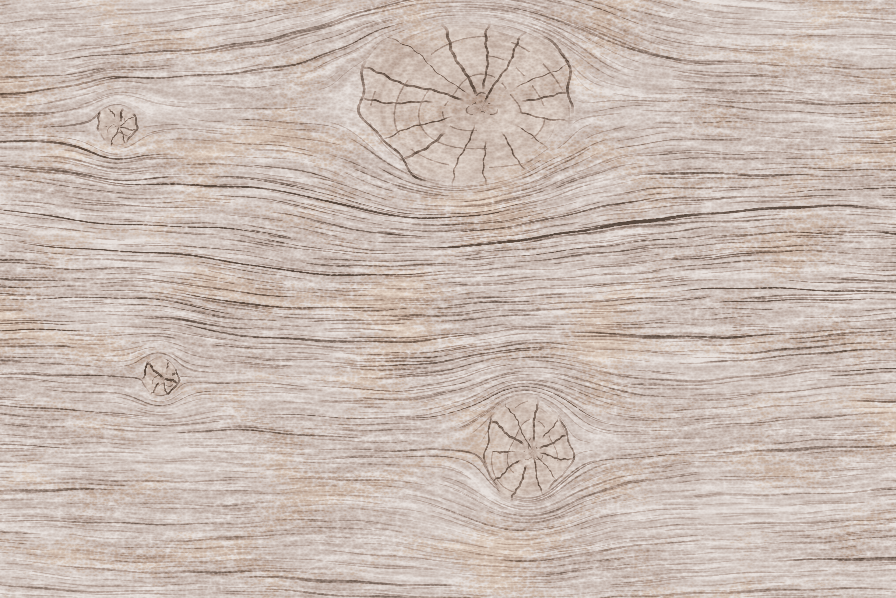
This texture is drawn by a Shadertoy shader. Its source:

```glsl
// Pale weathered wood plank: wavy grain and drying cracks flowing around four knots.
#define DARK vec3(0.35, 0.29, 0.25)
#define MIDDLE vec3(0.70, 0.62, 0.58)
#define LIGHT vec3(0.87, 0.835, 0.815)
#define STAIN vec3(1.01, 0.975, 0.93)
#define BASE_TONE 0.94
#define STREAK_CONTRAST 0.29
#define SPECKLE_CONTRAST 0.22
#define CRACK_WIDTH 0.0032
#define CRACK_DEPTH 0.88
#define CRACK_LAYERS 5
#define TAU 6.2831853

// Each knot: centre, then radii
const vec4 KNOTS[4] = vec4[4](
    vec4(0.78, 0.83, 0.185, 0.14), vec4(0.195, 0.79, 0.034, 0.034),
    vec4(0.268, 0.37, 0.030, 0.034), vec4(0.88, 0.25, 0.075, 0.088));

vec2 hash2(vec2 c) {
    vec3 a = fract(c.xyx * vec3(0.1031, 0.1030, 0.0973));
    a += dot(a, a.yzx + 33.33);
    return fract((a.xx + a.yz) * a.zy);
}

// Cellular noise: distance to the nearest scattered point, centred on zero
float cellular(vec2 p) {
    vec2 cell = floor(p), f = fract(p);
    float nearest = 4.0;
    for (int y = -1; y <= 1; y++)
        for (int x = -1; x <= 1; x++) {
            vec2 o = vec2(x, y);
            vec2 d = o + hash2(cell + o) - f;
            nearest = min(nearest, dot(d, d));
        }
    return sqrt(nearest) - 0.5;
}

float thinLine(float dist, float halfWidth) {
    float soft = max(0.9 / iResolution.y, 0.0015);
    return 1.0 - smoothstep(halfWidth, halfWidth + soft, dist);
}

// Height across the grain, bent around the knots
float grainHeight(vec2 p) {
    float v = p.y + 0.006 * sin(5.0 * p.x + 9.0 * p.y) + 0.003 * sin(13.0 * p.x - 21.0 * p.y)
            + 0.0009 * sin(47.0 * p.x + 60.0 * p.y);
    for (int i = 0; i < 4; i++) {
        vec2 q = (p - KNOTS[i].xy) / KNOTS[i].zw;
        v -= 1.2 * (p.y - KNOTS[i].y) / (dot(q, q) + 0.35);
    }
    return v;
}

// One tapered crack per cell, in rows along the grain
float cracks(vec2 g, vec2 size, float width, float stretch, float rough) {
    g /= size;
    float row = floor(g.y);
    g.x += 7.0 * hash2(vec2(row, size.x * 90.0)).x;
    vec2 cell = floor(g), f = fract(g);
    vec2 h = hash2(cell + size.x * 70.0), k = hash2(cell + 41.0);
    float along = (f.x - 0.5) / (0.2 + 0.3 * h.x);
    float taper = max(1.0 - along * along, 0.0);
    float middle = 0.5 + 0.5 * (h.y - 0.5) + 0.1 * sin(g.x * 5.0 + TAU * k.x);
    float dist = abs(f.y - middle) * size.y / stretch + rough;
    float present = smoothstep(0.25, 0.45, k.y);
    float swell = 0.75 + 0.25 * sin(g.x * 23.0 + TAU * h.x);
    return thinLine(dist, width * k.x * taper * swell) * smoothstep(0.0, 0.4, taper) * present;
}

// Cut face of a knot: x = coverage, y = darkening by rings, splits and rim
vec2 knotFace(vec2 p, vec4 knot, float rough) {
    vec2 q = (p - knot.xy) / knot.zw;
    float size = knot.w, a = atan(q.y, q.x);
    float outline = 1.0 + 0.07 * sin(3.0 * a + knot.x * 20.0) + 0.04 * sin(7.0 * a) + 0.02 * sin(13.0 * a);
    float d = length(q) * outline;
    float inside = 1.0 - smoothstep(0.82, 1.06, d + 20.0 * rough);

    // Radial splits spread from an off-centre pith
    vec2 c = q - vec2(0.14, -0.05);
    float angle = atan(c.y, c.x), r = length(c);
    float count = floor(5.0 + size * 75.0);
    float sector = angle * count / TAU;
    vec2 h = hash2(vec2(floor(sector), knot.x * 50.0));
    float bend = 0.5 * (h.x - 0.5) + 0.07 * sin(r * 9.0 + h.y * TAU) + 0.02 * sin(r * 41.0);
    float splitDist = abs(fract(sector) - 0.5 + bend) * TAU / count * r * size;
    float split = thinLine(splitDist + rough, 0.0016 * h.y) * smoothstep(h.x * 0.5, h.x * 0.5 + 0.1, r);

    // Growth rings, some of them cracked open
    float rings = cellular(vec2(angle * 3.0, r * size * 110.0));
    float ringDist = abs(fract(r * size * 32.0 + 0.2 * sin(angle * 3.0)) - 0.5) / 32.0;
    float arc = thinLine(ringDist + rough, 0.0004) * step(0.45, hash2(vec2(floor(sector * 1.7), floor(r * size * 32.0))).x);
    float blotch = cellular(q * 1.7 + knot.xy * 30.0);
    float broken = smoothstep(-0.1, 0.6, sin(a * 2.0 + knot.x * 9.0) + 0.5 * sin(a * 5.0));
    float rim = thinLine(abs(d - 0.95) * size + rough, 0.0012) * broken;
    float pith = 0.3 * exp(-45.0 * r * r);
    float marks = 0.14 + 0.3 * blotch + 0.25 * rings + max(0.65 * split, 0.4 * arc) + pith;
    return vec2(inside, max(inside * marks, 0.65 * rim));
}

void mainImage(out vec4 fragColor, in vec2 fragCoord) {
    vec2 p = fragCoord / iResolution.y;
    vec2 g = vec2(p.x, grainHeight(p));
    vec2 e = vec2(0.002, 0.0);
    float stretch = length(vec2(grainHeight(p + e) - g.y, grainHeight(p + e.yx) - g.y)) / e.x;

    // Worn specks, rougher inside broad patches
    float patches = cellular(g * vec2(4.0, 11.0));
    float grit = cellular(p * vec2(170.0, 240.0));
    float speckle = (grit + cellular(p * vec2(60.0, 130.0) + 9.0)) * (1.0 - 0.8 * patches);
    float rough = 0.0011 * max(grit + 0.1, 0.0);

    // Fibres, from broad bands to fine streaks
    float fibre = 0.16 * patches + STREAK_CONTRAST * cellular(g * vec2(5.0, 75.0))
                + STREAK_CONTRAST * cellular(g * vec2(16.0, 190.0) + 17.0);

    // Drying cracks, from long and deep to short and faint
    float crack = 0.0;
    vec2 size = vec2(0.95, 0.062);
    float width = CRACK_WIDTH, depth = CRACK_DEPTH;
    for (int i = 0; i < CRACK_LAYERS; i++) {
        crack = max(crack, depth * cracks(g, size, width, clamp(stretch, 0.3, 2.5), rough));
        size *= 0.6;
        width *= 0.68;
        depth *= 0.82;
    }
    float middleBand = exp(-pow((p.y - 0.56) / 0.25, 2.0));
    crack *= mix(0.6, 1.0, middleBand) * smoothstep(0.1, 0.4, stretch);

    // Knots replace the fibres they cover
    vec2 face = vec2(0.0);
    for (int i = 0; i < 4; i++) face = max(face, knotFace(p, KNOTS[i], rough));
    float tone = BASE_TONE + SPECKLE_CONTRAST * speckle + (fibre - crack) * (1.0 - face.x) - face.y;

    // Tone ramp and warm stains
    tone = clamp(tone, 0.0, 1.1);
    vec3 color = mix(mix(DARK, MIDDLE, min(tone * 2.0, 1.0)), LIGHT, max(tone * 2.0 - 1.0, 0.0));
    float stain = smoothstep(0.1, 0.45, cellular(p * vec2(6.0, 12.0) + 5.0) - 0.5 * speckle);
    color *= mix(vec3(1.0), STAIN, max(stain, 0.4 * face.x));
    fragColor = vec4(color, 1.0);
}
```
